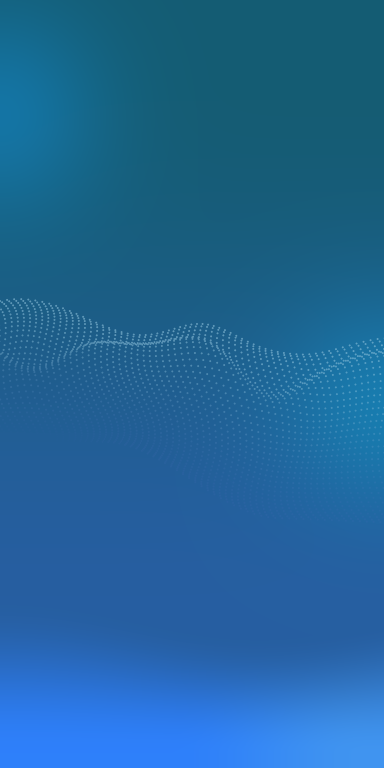
Give the GLSL for this background, as a WebGL 1 fragment shader.

```glsl
precision highp float;
uniform vec2 u_resolution;

// Background colours
const vec3 TEAL = vec3(0.08, 0.36, 0.45);
const vec3 DEEP_BLUE = vec3(0.15, 0.37, 0.63);
const vec3 LEFT_GLOW = vec3(0.08, 0.465, 0.66);
const vec3 RIGHT_GLOW = vec3(0.09, 0.50, 0.70);
const vec3 FLOOR_LEFT = vec3(0.18, 0.50, 0.98);
const vec3 FLOOR_RIGHT = vec3(0.25, 0.58, 0.94);

// Dotted surface
const vec3 DOT_BACK = vec3(0.56, 0.76, 0.86);
const vec3 DOT_FRONT = vec3(0.30, 0.42, 0.74);
const int ROWS = 38;
const float COLUMN_STEP = 0.0165;
const float DOT_RADIUS = 0.0025;
const float FOLD_WIDTH = 0.12;
const float FOLD_HEIGHT = 0.042;
const vec2 CANVAS = vec2(1.0, 2.0);

float bell(float x, float centre, float width) {
  float d = (x - centre) / width;
  return exp(-d * d);
}

float glow(vec2 p, vec2 centre, vec2 radius) {
  vec2 d = (p - centre) / radius;
  return exp(-dot(d, d));
}

vec3 backdrop(vec2 p) {
  vec3 color = mix(DEEP_BLUE, TEAL, smoothstep(0.4, 1.8, p.y));
  color = mix(color, LEFT_GLOW, 0.92 * glow(p, vec2(0.0, 1.70), vec2(0.27, 0.28)));
  color = mix(color, RIGHT_GLOW, 0.9 * glow(p, vec2(1.02, 0.94), vec2(0.30, 0.27)));
  float floorTop = 0.39 + 0.05 * cos(p.x * 4.5);
  vec3 floorColor = mix(FLOOR_LEFT, FLOOR_RIGHT, smoothstep(0.45, 0.95, p.x));
  return mix(color, floorColor, 1.0 - smoothstep(0.04, floorTop, p.y));
}

// Far and near outlines of the surface
float crest(float x) {
  return 1.075 + 0.146 * bell(x, 0.05, 0.27) + 0.075 * bell(x, 0.53, 0.13)
       + 0.045 * smoothstep(0.78, 1.02, x);
}

float frontEdge(float x) {
  return 0.86 - 0.18 * smoothstep(0.28, 0.72, x) - 0.04 * x;
}

// Height of the surface; t runs from the far row (0) to the near row (1)
float surface(float x, float t) {
  float depth = mix(t, smoothstep(0.0, 1.0, t), 0.6);
  float ridge = 0.12 + 0.38 * bell(x, 0.08, 0.15) + 0.2 * bell(x, 0.70, 0.12);
  float w = (t - ridge) / FOLD_WIDTH;
  float fold = FOLD_HEIGHT * w * exp(-w * w) * smoothstep(0.0, 0.15, t);
  return mix(crest(x), frontEdge(x), depth) + fold;
}

// Sideways sway that bends the columns
float sway(float x, float t) {
  return 0.05 * t + 0.02 * sin(8.0 * t + 6.0 * x);
}

vec4 dots(vec2 p, float pixel) {
  vec4 ink = vec4(DOT_BACK, 0.0);
  for (int i = 0; i < ROWS; i++) {
    float t = float(i) / float(ROWS - 1);
    float column = floor((p.x - sway(p.x, t)) / COLUMN_STEP + 0.5) * COLUMN_STEP;
    float x = column + sway(column, t);
    float d = length(p - vec2(x, surface(x, t)));
    float cover = 1.0 - smoothstep(DOT_RADIUS - 0.6 * pixel, DOT_RADIUS + 0.6 * pixel, d);
    float alpha = cover * mix(0.58, 0.13, smoothstep(0.0, 0.85, t));
    alpha *= mix(1.0, smoothstep(0.1, 0.4, x), smoothstep(0.7, 1.0, t));
    if (alpha > ink.a) {
      ink = vec4(mix(DOT_BACK, DOT_FRONT, smoothstep(0.3, 0.95, t)), alpha);
    }
  }
  return ink;
}

void main() {
  vec2 p = gl_FragCoord.xy / u_resolution * CANVAS;
  vec3 color = backdrop(p);
  if (p.y > 0.55 && p.y < 1.3) {
    vec4 ink = dots(p, 1.0 / u_resolution.x);
    color = mix(color, ink.rgb, ink.a);
  }
  gl_FragColor = vec4(color, 1.0);
}
```
